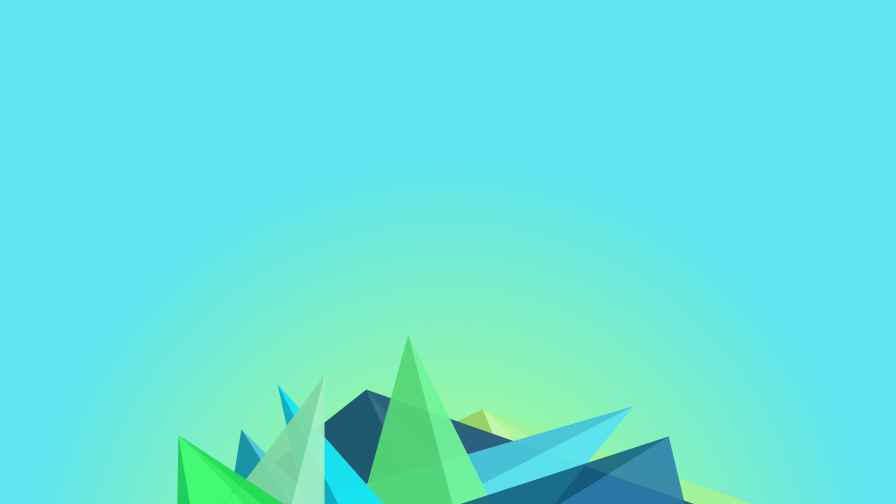
This background is drawn by a WebGL 2 fragment shader. Its source:

```glsl
#version 300 es
precision highp float;
// A cluster of faceted, slightly translucent crystal peaks on the lower edge
// of a cyan sky with a green radial glow. Each peak is cut from three slanted
// lines that run from its apex to the ground: left side, ridge, right side.

uniform vec2 u_resolution;
out vec4 outColor;

const vec3 SKY = vec3(0.37, 0.897, 0.94);
const vec3 GLOW = vec3(0.58, 0.965, 0.66);

// Smooth coverage of the area to the right of the line from apex to (baseX, 0).
float rightOf(vec2 p, vec2 apex, float baseX, float pixel) {
    float slope = (apex.x - baseX) / apex.y;
    float dist = (p.x - baseX - slope * p.y) / sqrt(1.0 + slope * slope);
    return clamp(dist / pixel + 0.5, 0.0, 1.0);
}

// Lays a two-sided peak over the backdrop; feet holds left, ridge and right x.
vec3 peak(vec3 backdrop, vec2 p, float pixel, vec2 apex, vec3 feet,
          vec3 leftFace, vec3 rightFace, float opacity) {
    float inside = rightOf(p, apex, feet.x, pixel)
                 * (1.0 - rightOf(p, apex, feet.z, pixel));
    vec3 face = mix(leftFace, rightFace, rightOf(p, apex, feet.y, pixel));
    return mix(backdrop, face, inside * opacity);
}

// Circular glow centred below the horizon.
vec3 skyGlow(vec2 p, vec2 centre, float inner, float outer) {
    float amount = clamp((outer - distance(p, centre)) / (outer - inner), 0.0, 1.0);
    return mix(SKY, GLOW, amount);
}

void main() {
    // Percent of canvas height, with x measured from the centre line.
    float pixel = 100.0 / u_resolution.y;
    vec2 p = (gl_FragCoord.xy - vec2(0.5 * u_resolution.x, 0.0)) * pixel;
    vec3 color = skyGlow(p, vec2(0.0, -15.7), 34.7, 84.5);

    // Far yellow peak with a bright inner facet
    vec2 yellowApex = vec2(6.9, 18.8);
    color = peak(color, p, pixel, yellowApex, vec3(-32.9, 14.7, 60.4),
                 vec3(0.60, 0.82, 0.41), vec3(0.63, 0.95, 0.60), 1.0);
    color = peak(color, p, pixel, yellowApex, vec3(14.7, 26.0, 38.0),
                 vec3(0.76, 0.97, 0.67), vec3(0.70, 0.96, 0.61), 1.0);

    // Navy mountain with a paler strip along its ridge
    vec2 navyApex = vec2(-16.2, 22.7);
    color = peak(color, p, pixel, navyApex, vec3(-45.0, -6.0, 48.8),
                 vec3(0.12, 0.35, 0.43), vec3(0.17, 0.38, 0.49), 1.0);
    color = peak(color, p, pixel, navyApex, vec3(-6.0, 1.0, 6.0),
                 vec3(0.22, 0.44, 0.54), vec3(0.19, 0.41, 0.52), 1.0);

    // Long pale-blue shard leaning right
    color = peak(color, p, pixel, vec2(36.8, 19.4), vec3(-30.1, -0.9, 21.1),
                 vec3(0.28, 0.77, 0.85), vec3(0.36, 0.89, 0.94), 0.97);

    // Central green peak
    color = peak(color, p, pixel, vec2(-7.9, 33.6), vec3(-17.1, 0.9, 8.8),
                 vec3(0.33, 0.84, 0.46), vec3(0.44, 0.96, 0.60), 0.94);

    // Deep blue shard at the right
    color = peak(color, p, pixel, vec2(43.8, 13.4), vec3(2.5, 22.2, 47.0),
                 vec3(0.06, 0.35, 0.49), vec3(0.16, 0.48, 0.67), 0.85);

    // Teal and cyan shards at the left
    color = peak(color, p, pixel, vec2(-41.0, 14.8), vec3(-43.4, -31.5, -26.0),
                 vec3(0.10, 0.58, 0.65), vec3(0.33, 0.78, 0.88), 1.0);
    color = peak(color, p, pixel, vec2(-33.8, 23.8), vec3(-28.7, -21.8, -12.7),
                 vec3(0.05, 0.68, 0.76), vec3(0.09, 0.90, 0.95), 0.97);

    // Pale mint peak and the vivid green one before it
    color = peak(color, p, pixel, vec2(-24.5, 25.5), vec3(-43.8, -31.0, -24.5),
                 vec3(0.50, 0.84, 0.63), vec3(0.64, 0.94, 0.77), 0.92);
    vec2 vividApex = vec2(-53.5, 13.7);
    color = peak(color, p, pixel, vividApex, vec3(-53.7, -51.2, -40.3),
                 vec3(0.12, 0.80, 0.35), vec3(0.25, 0.98, 0.44), 0.97);
    color = peak(color, p, pixel, vividApex, vec3(-40.3, -37.0, -32.6),
                 vec3(0.20, 0.93, 0.38), vec3(0.13, 0.87, 0.31), 0.95);

    outColor = vec4(color, 1.0);
}
```
